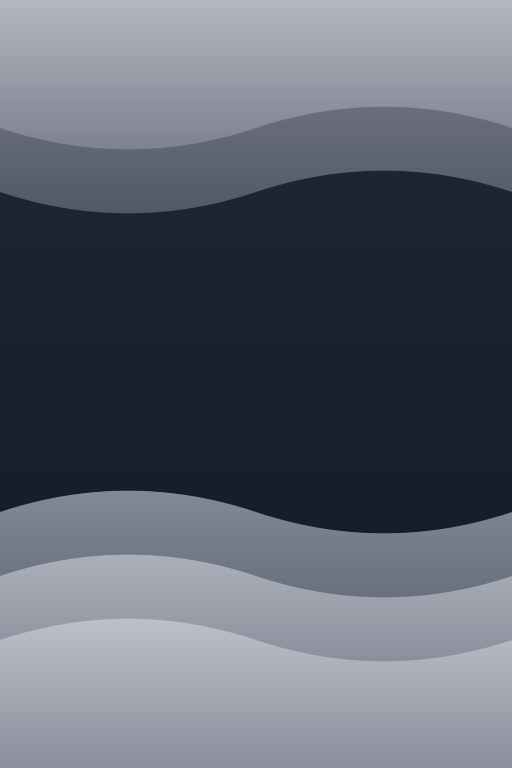
This background is drawn by a Shadertoy shader. Its source:

```glsl
// Draws layered grey waves above and below a dark navy field.

const float SWELL = 1.0 / 36.0; // wave height as a share of the canvas

// One period of joined parabolic arcs: crest on the left, trough on the right.
float wave(float x) {
    float t = fract(2.0 * x);
    float side = fract(x) < 0.5 ? 1.0 : -1.0;
    return side * 4.0 * t * (1.0 - t);
}

// Vertical gradient between two heights.
vec3 ramp(float y, float low, float high, vec3 lowColor, vec3 highColor) {
    return mix(lowColor, highColor, clamp((y - low) / (high - low), 0.0, 1.0));
}

// Soft coverage of the region where the signed distance is positive.
float cover(float signedDistance, float pixel) {
    return smoothstep(-0.6 * pixel, 0.6 * pixel, signedDistance);
}

// Gradient for the area above a mirrored wave.
vec3 paintAbove(vec3 base, vec2 uv, float level, float top, vec3 lowColor, vec3 highColor, float pixel) {
    float edge = level - SWELL * wave(uv.x);
    vec3 fill = ramp(uv.y, level - SWELL, top, lowColor, highColor);
    return mix(base, fill, cover(uv.y - edge, pixel));
}

// Gradient for the area below a wave.
vec3 paintBelow(vec3 base, vec2 uv, float level, float bottom, vec3 lowColor, vec3 highColor, float pixel) {
    float edge = level + SWELL * wave(uv.x);
    vec3 fill = ramp(uv.y, bottom, level + SWELL, lowColor, highColor);
    return mix(base, fill, cover(edge - uv.y, pixel));
}

void mainImage(out vec4 fragColor, in vec2 fragCoord) {
    vec2 uv = fragCoord / iResolution.xy;
    float pixel = 1.0 / iResolution.y;

    // Dark field
    vec3 navyLow = vec3(0.067, 0.094, 0.153);
    vec3 navyHigh = vec3(0.122, 0.161, 0.216);
    vec3 color = ramp(uv.y, 0.0, 1.0, navyLow, navyHigh);

    // Upper waves, back to front
    vec3 slateLow = vec3(0.312, 0.352, 0.400);
    vec3 slateHigh = vec3(0.416, 0.434, 0.480);
    vec3 mistLow = vec3(0.490, 0.512, 0.560);
    vec3 mistHigh = vec3(0.700, 0.718, 0.760);
    color = paintAbove(color, uv, 0.75, 0.861, slateLow, slateHigh, pixel);
    color = paintAbove(color, uv, 5.0 / 6.0, 1.0, mistLow, mistHigh, pixel);

    // Lower waves, back to front
    vec3 steelLow = vec3(0.408, 0.437, 0.492);
    vec3 steelHigh = vec3(0.512, 0.535, 0.584);
    vec3 ashLow = vec3(0.543, 0.561, 0.610);
    vec3 ashHigh = vec3(0.668, 0.688, 0.728);
    vec3 pearlLow = vec3(0.540, 0.560, 0.610);
    vec3 pearlHigh = vec3(0.736, 0.752, 0.790);
    color = paintBelow(color, uv, 1.0 / 3.0, 0.222, steelLow, steelHigh, pixel);
    color = paintBelow(color, uv, 0.25, 0.139, ashLow, ashHigh, pixel);
    color = paintBelow(color, uv, 1.0 / 6.0, 0.0, pearlLow, pearlHigh, pixel);

    fragColor = vec4(color, 1.0);
}
```
